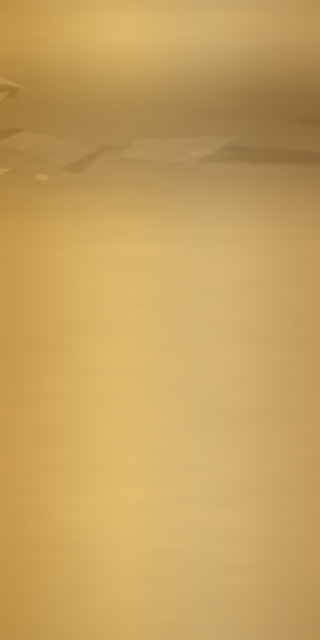
A Shadertoy shader for this texture:

```glsl
// Weathered golden sandstone: a warm wall gradient with a shadowed ledge near the top.
// Soft light pools and ramps set the tone, convex slabs form the broken ledge,
// and stretched gradient noise adds faint horizontal brushing.

vec2 hashGradient(vec2 cell) {
    vec2 h = vec2(dot(cell, vec2(127.1, 311.7)), dot(cell, vec2(269.5, 183.3)));
    return 2.0 * fract(sin(h) * 43758.5) - 1.0;
}

float gradientNoise(vec2 p) {
    vec2 i = floor(p), f = fract(p);
    vec2 w = f * f * f * (f * (f * 6.0 - 15.0) + 10.0);
    float a = dot(hashGradient(i), f);
    float b = dot(hashGradient(i + vec2(1, 0)), f - vec2(1, 0));
    float c = dot(hashGradient(i + vec2(0, 1)), f - vec2(0, 1));
    float d = dot(hashGradient(i + vec2(1, 1)), f - vec2(1, 1));
    return mix(mix(a, b, w.x), mix(c, d, w.x), w.y);
}

float fbm(vec2 p) {
    float sum = 0.0, amp = 0.5;
    for (int i = 0; i < 4; i++) {
        sum += amp * gradientNoise(p);
        p = p * 2.03 + 17.3;
        amp *= 0.5;
    }
    return sum;
}

float pool(vec2 p, vec2 center, vec2 radius) {
    vec2 d = (p - center) / radius;
    return exp(-dot(d, d));
}

float edgeSide(vec2 p, vec2 a, vec2 b) {
    vec2 e = normalize(b - a);
    return dot(p - a, vec2(e.y, -e.x));
}

// Convex quad with corners clockwise; returns soft coverage.
float slab(vec2 p, vec2 a, vec2 b, vec2 c, vec2 d, float soft) {
    float dist = max(max(edgeSide(p, a, b), edgeSide(p, b, c)),
                     max(edgeSide(p, c, d), edgeSide(p, d, a)));
    return 1.0 - smoothstep(-soft, soft, dist);
}

// Golden wall colour across the width.
vec3 wallColor(float x) {
    vec3 c = mix(vec3(0.76, 0.58, 0.28), vec3(0.855, 0.71, 0.42), smoothstep(-0.12, 0.42, x));
    c = mix(c, vec3(0.825, 0.70, 0.45), smoothstep(0.38, 0.65, x));
    return mix(c, vec3(0.75, 0.60, 0.355), smoothstep(0.62, 1.08, x));
}

// Large scale light: top glow, ledge shadow, fading foot.
float wallShade(vec2 p) {
    float band = smoothstep(0.08, 0.40, p.y) * (1.0 - smoothstep(0.44, 0.80, p.y));
    float shade = 1.0 - band * mix(0.17, 0.22, smoothstep(0.0, 0.4, p.x));
    shade -= 0.09 * pool(p, vec2(0.86, 0.28), vec2(0.30, 0.17));
    shade -= 0.05 * exp(-p.y * 14.0);
    shade -= 0.035 * pool(p, vec2(0.08, 0.24), vec2(0.18, 0.12));
    shade += 0.02 * pool(p, vec2(0.40, 0.08), vec2(0.25, 0.10));
    shade += 0.02 * pool(p, vec2(0.40, 1.45), vec2(0.40, 0.45));
    return shade - 0.06 * smoothstep(1.60, 2.05, p.y);
}

// Signed tone of the broken ledge: raised faces light, gaps dark.
float ledgeTone(vec2 p, float soft) {
    float tone = 0.0;
    // Shadowed gaps
    tone -= 0.045 * slab(p, vec2(0.19, 0.53), vec2(0.29, 0.47), vec2(0.33, 0.465), vec2(0.25, 0.545), soft * 2.0);
    tone -= 0.050 * slab(p, vec2(0.58, 0.505), vec2(0.72, 0.455), vec2(1.05, 0.48), vec2(1.05, 0.515), soft * 3.0);
    tone -= 0.040 * slab(p, vec2(-0.02, 0.405), vec2(0.08, 0.40), vec2(0.03, 0.425), vec2(-0.02, 0.45), soft);
    tone -= 0.050 * slab(p, vec2(-0.02, 0.265), vec2(0.06, 0.275), vec2(0.05, 0.305), vec2(-0.02, 0.31), soft * 2.0);
    tone -= 0.035 * slab(p, vec2(0.91, 0.375), vec2(1.05, 0.36), vec2(1.05, 0.40), vec2(0.95, 0.39), soft * 3.0);
    // Raised faces
    tone += 0.030 * slab(p, vec2(-0.02, 0.445), vec2(0.08, 0.405), vec2(0.31, 0.468), vec2(0.21, 0.525), soft)
                  * smoothstep(0.56, 0.42, p.y);
    tone += 0.032 * slab(p, vec2(0.37, 0.49), vec2(0.43, 0.435), vec2(0.75, 0.425), vec2(0.60, 0.512), soft * 1.5);
    tone += 0.025 * slab(p, vec2(0.60, 0.475), vec2(0.67, 0.468), vec2(0.745, 0.478), vec2(0.60, 0.515), soft);
    // Bright chips
    tone += 0.065 * slab(p, vec2(-0.02, 0.23), vec2(0.005, 0.24), vec2(0.075, 0.273), vec2(-0.02, 0.26), soft);
    tone += 0.080 * slab(p, vec2(-0.02, 0.285), vec2(0.035, 0.288), vec2(0.01, 0.308), vec2(-0.02, 0.315), soft);
    tone += 0.075 * slab(p, vec2(-0.02, 0.52), vec2(0.035, 0.53), vec2(0.01, 0.545), vec2(-0.02, 0.55), soft);
    vec2 pebble = (p - vec2(0.13, 0.552)) / vec2(0.021, 0.012);
    return tone + 0.065 * (1.0 - smoothstep(0.7, 1.2, length(pebble)));
}

void mainImage(out vec4 fragColor, in vec2 fragCoord) {
    // Width units, measured downward from the top edge.
    vec2 uv = fragCoord / iResolution.xy;
    vec2 p = vec2(uv.x, 2.0 * (1.0 - uv.y));
    float soft = max(0.004, 0.8 / iResolution.x);

    // Wall and ledge shadow; shade warms as it deepens.
    vec3 color = wallColor(p.x) * pow(vec3(wallShade(p)), vec3(1.0, 1.14, 1.45));
    float ledge = pool(p, vec2(0.5, 0.50), vec2(0.9, 0.11));
    color += vec3(0.0, 0.004, 0.025) * ledge;

    // Broken stone with slightly ragged outlines
    vec2 ragged = vec2(fbm(p * 18.0), fbm(p * 18.0 + 41.0)) * 0.016;
    color += ledgeTone(p + ragged, soft) * vec3(1.0, 0.98, 0.88);

    // Horizontal brushing and broad mottling
    float brushing = fbm(p * vec2(3.5, 22.0) + 5.0);
    float mottling = fbm(p * vec2(2.5, 5.0) + 23.0);
    color *= 1.0 + 0.035 * brushing + 0.035 * mottling;
    color -= 0.02 * ledge * smoothstep(0.05, 0.25, fbm(p * vec2(5.0, 25.0) + 60.0));

    fragColor = vec4(clamp(color, 0.0, 1.0), 1.0);
}
```
